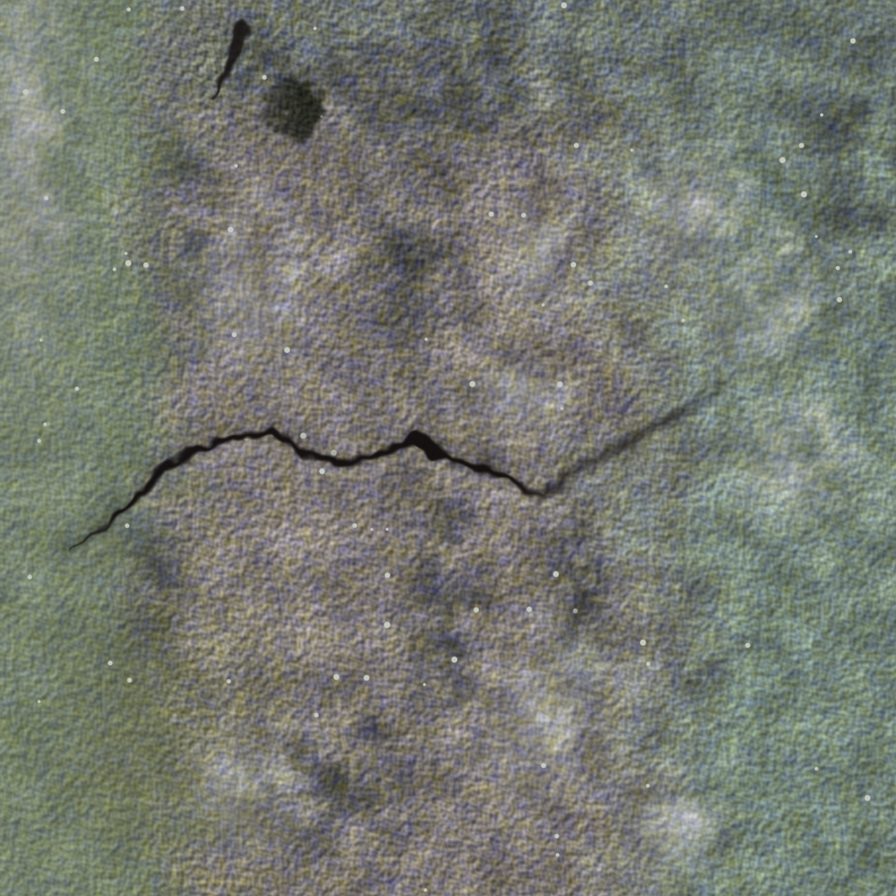
Reproduce this texture procedurally as a Shadertoy shader.

```glsl
const vec3 MOSS_LEFT = vec3(0.455, 0.505, 0.425);
const vec3 MOSS_RIGHT = vec3(0.455, 0.520, 0.470);
const vec3 STONE = vec3(0.500, 0.475, 0.460);
const vec3 DAMP = vec3(0.400, 0.440, 0.420);
const vec3 OLIVE = vec3(0.430, 0.440, 0.330);
const vec3 PALE = vec3(0.610, 0.615, 0.600);
const vec3 SHADE = vec3(0.270, 0.280, 0.280);
const vec3 CREVICE = vec3(0.070, 0.055, 0.055);
const float GRAIN_SCALE = 120.0;
const float GRAIN_RELIEF = 0.30;
const float MOTTLE_DEPTH = 0.26;
const float TINT_STRENGTH = 0.13;
const float CRACK_WIDTH = 0.0036;
const float SPECK_CELLS = 52.0;

// Main crack, from its left tip to its right tip
const int CRACK_COUNT = 18;
const vec2 CRACK[CRACK_COUNT] = vec2[](
    vec2(.080, .385), vec2(.124, .420), vec2(.159, .448), vec2(.182, .477),
    vec2(.215, .496), vec2(.260, .513), vec2(.306, .517), vec2(.341, .495),
    vec2(.378, .484), vec2(.423, .492), vec2(.465, .511), vec2(.501, .486),
    vec2(.553, .473), vec2(.605, .443), vec2(.638, .473), vec2(.703, .508),
    vec2(.768, .544), vec2(.833, .580));

// Soft stains: centre, then radii
const int STAIN_COUNT = 10;
const vec4 DARK_STAINS[STAIN_COUNT] = vec4[](
    vec4(.20, .74, .04, .14), vec4(.48, .89, .13, .08), vec4(.45, .70, .07, .13),
    vec4(.49, .31, .04, .15), vec4(.16, .34, .04, .09), vec4(.95, .80, .07, .15),
    vec4(.37, .11, .08, .08), vec4(.77, .24, .02, .02), vec4(.64, .36, .04, .07),
    vec4(.29, .91, .09, .05));
const vec4 PALE_STAINS[STAIN_COUNT] = vec4[](
    vec4(.58, .56, .045, .045), vec4(.60, .72, .035, .06), vec4(.28, .68, .06, .09),
    vec4(.88, .48, .07, .06), vec4(.75, .08, .05, .05), vec4(.61, .19, .07, .08),
    vec4(.85, .66, .07, .07), vec4(.03, .83, .06, .24), vec4(.27, .12, .06, .06),
    vec4(.77, .76, .06, .07));

vec2 hash2(vec2 p) {
    vec3 q = fract(p.xyx * vec3(.1031, .1030, .0973));
    q += dot(q, q.yzx + 33.33);
    return fract((q.xx + q.yz) * q.zy);
}

float cornerSlope(vec2 cell, vec2 corner, vec2 f) {
    float angle = 6.2832 * hash2(cell + corner).x;
    return dot(vec2(cos(angle), sin(angle)), f - corner);
}

float gradientNoise(vec2 p) {
    vec2 i = floor(p), f = fract(p);
    vec2 u = f * f * f * (f * (f * 6.0 - 15.0) + 10.0);
    vec2 e = vec2(1, 0);
    return mix(mix(cornerSlope(i, e.yy, f), cornerSlope(i, e.xy, f), u.x),
               mix(cornerSlope(i, e.yx, f), cornerSlope(i, e.xx, f), u.x), u.y);
}

float fbm(vec2 p) {
    float sum = 0.0, amp = 1.0;
    for (int i = 0; i < 4; i++) {
        sum += amp * gradientNoise(p);
        p = mat2(1.6, 1.2, -1.2, 1.6) * p + 17.3;
        amp *= 0.6;
    }
    return sum;
}

float segment(vec2 p, vec2 a, vec2 b) {
    vec2 pa = p - a, ba = b - a;
    return length(pa - ba * clamp(dot(pa, ba) / dot(ba, ba), 0.0, 1.0));
}

float crackDistance(vec2 p) {
    float d = 1.0;
    for (int i = 0; i < CRACK_COUNT - 1; i++) d = min(d, segment(p, CRACK[i], CRACK[i + 1]));
    return d;
}

float blob(vec2 p, vec4 s) {
    vec2 q = (p - s.xy) / s.zw;
    return exp(-dot(q, q));
}

float grain(vec2 p) {
    return gradientNoise(p * GRAIN_SCALE) + 0.6 * gradientNoise(p * GRAIN_SCALE * 1.9 + 31.0);
}

void mainImage(out vec4 fragColor, in vec2 fragCoord) {
    vec2 uv = fragCoord / iResolution.xy;
    float px = 1.0 / iResolution.y;
    float broad = fbm(uv * 5.0 + 3.0);
    float mottle = fbm(uv * 19.0 + 40.0);
    vec2 rough = vec2(gradientNoise(uv * 55.0 + 7.0), gradientNoise(uv * 55.0 + 90.0));
    vec2 p = uv + 0.007 * rough;

    // Moss on both sides of the bare stone
    float x = uv.x + 0.09 * broad + 0.03 * mottle;
    float rightSide = smoothstep(.58, .86, x);
    vec3 col = mix(MOSS_LEFT, STONE, smoothstep(.13, .25, x));
    col = mix(col, MOSS_RIGHT, rightSide);
    col = mix(col, DAMP, 0.75 * smoothstep(.78, .96, uv.y + 0.1 * broad) * smoothstep(.1, .3, x));
    col = mix(col, OLIVE, 0.65 * blob(p, vec4(.19, .17, .12, .17)));

    // Stains broken up by the mottling
    float dark = 0.0, pale = 0.0;
    for (int i = 0; i < STAIN_COUNT; i++) {
        dark = max(dark, blob(p + 0.025 * mottle, DARK_STAINS[i]));
        pale = max(pale, blob(p - 0.025 * mottle, PALE_STAINS[i]));
    }
    col = mix(col, SHADE, dark * clamp(0.5 - 0.5 * mottle, 0.0, 1.0));
    col = mix(col, PALE, pale * clamp(0.6 + 0.5 * mottle, 0.0, 1.0));
    col *= 1.0 + MOTTLE_DEPTH * mix(0.45, 1.0, smoothstep(.1, .5, x)) * mottle + 0.08 * broad;

    // Sandy relief lit from the upper left, with coloured grains
    float g = grain(uv);
    float relief = g - grain(uv + vec2(-.0025, .0032)) + 0.45 * g;
    float coarse = mix(0.65, 1.0, smoothstep(.1, .25, x)) * mix(1.0, 0.8, rightSide);
    col *= 1.0 + GRAIN_RELIEF * coarse * relief * (1.0 - 0.4 * pale);
    float tint = gradientNoise(uv * 95.0 + 200.0) + 0.5 * gradientNoise(uv * 30.0 + 60.0);
    col += TINT_STRENGTH * coarse * tint * vec3(0.45, 0.35, -0.9);

    // Scattered bright mineral specks
    vec2 cell = floor(uv * SPECK_CELLS), rnd = hash2(cell + 11.0);
    float speck = length(fract(uv * SPECK_CELLS) - 0.25 - 0.5 * rnd) / SPECK_CELLS;
    float speckSize = 0.0015 + 0.002 * rnd.y;
    col = mix(col, vec3(.78, .80, .76),
        step(.97, hash2(cell + 77.0).x) * (1.0 - smoothstep(speckSize - px, speckSize + px, speck)));

    // Crack: sharp on the left, fading to a groove on the right
    float d = crackDistance(p), fade = smoothstep(.56, .66, uv.x);
    float width = CRACK_WIDTH * smoothstep(.07, .17, uv.x) * (1.0 + 0.9 * rough.x)
        + 0.0055 * blob(uv, vec4(.475, .505, .022, .03));
    float soft = mix(0.0018, 0.009, fade) + px;
    float cut = (1.0 - smoothstep(width - soft, width + soft, d));
    float lip = exp(-pow(crackDistance(p + vec2(0, .015)) / 0.008, 2.0));
    col *= 1.0 - 0.28 * exp(-d / 0.012) * (1.0 - smoothstep(.7, .84, uv.x));
    col += 0.07 * lip * (1.0 - 0.5 * fade);
    col = mix(col, CREVICE, cut * mix(0.96, 0.55, fade) * (1.0 - smoothstep(.74, .84, uv.x)));

    // Faint side branch
    float branch = min(segment(p, vec2(.605, .443), vec2(.652, .335)),
                       segment(p, vec2(.652, .335), vec2(.633, .278)));
    col *= 1.0 - 0.3 * exp(-branch / 0.006) * (1.0 - smoothstep(.32, .40, uv.y));

    // Chipped lump, its slit, and the pit beside it
    col = mix(col, vec3(.49, .50, .42) * (1.0 + 0.4 * relief), 0.6 * blob(p, vec4(.232, .930, .022, .045)));
    float slit = min(segment(p, vec2(.271, .970), vec2(.260, .935)),
                     segment(p, vec2(.260, .935), vec2(.238, .890)));
    float slitWidth = mix(0.002, 0.007, smoothstep(.89, .96, uv.y));
    col = mix(col, CREVICE, 0.85 * (1.0 - smoothstep(slitWidth - .003, slitWidth + .003, slit)));
    float pit = length((p + 0.012 * rough.yx - vec2(.326, .878)) / vec2(.035, .037));
    float pitDepth = mix(0.55, 0.88, smoothstep(.30, .345, uv.x));
    col = mix(col, vec3(.12, .13, .10) * (1.0 + 0.5 * relief), pitDepth * (1.0 - smoothstep(.75, 1.15, pit)));

    fragColor = vec4(clamp(col, 0.0, 1.0), 1.0);
}
```
